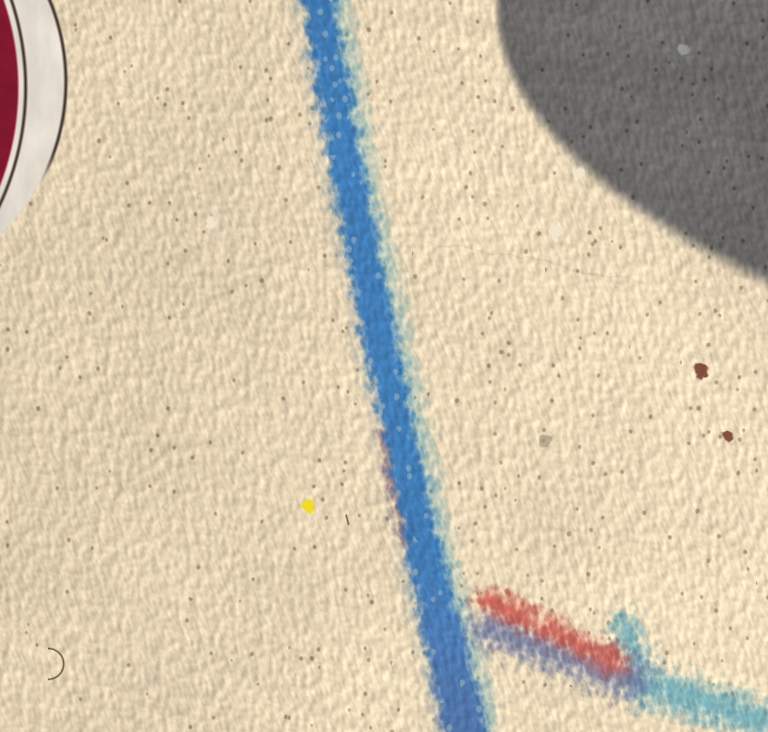
Give the GLSL for this texture, as a Shadertoy shader.

```glsl
// Sunlit rough concrete with sprayed paint, a curved shadow and a lid corner.
#define SAND vec3(0.895, 0.825, 0.705)
#define SHADE vec3(0.455, 0.485, 0.555)
#define BLUE vec3(0.23, 0.47, 0.71)
#define CYAN vec3(0.40, 0.66, 0.72)
#define RED vec3(0.80, 0.36, 0.31)
#define MAROON vec3(0.50, 0.10, 0.18)
#define DARK vec3(0.24, 0.19, 0.16)
#define GRAIN_SCALE vec2(82.0, 52.0)
#define RELIEF 0.25
#define PIT_DENSITY 0.13
#define LINE_WIDTH 0.025

vec3 col;

void lay(vec3 paint, float mask) { col = mix(col, paint, mask); }

vec2 hash2(vec2 p) {
  vec3 q = fract(p.xyx * vec3(0.1031, 0.1030, 0.0973));
  q += dot(q, q.yzx + 33.33);
  return fract((q.xx + q.yz) * q.zy);
}

// Cellular noise: distance to the nearest seed and its random value
vec2 cells(vec2 p) {
  vec2 best = vec2(9.0, 0.0);
  for (int i = 0; i < 9; i++) {
    vec2 cell = floor(p) + vec2(i % 3 - 1, i / 3 - 1);
    float d = length(cell + hash2(cell) - p);
    if (d < best.x) best = vec2(d, hash2(cell + 71.0).x);
  }
  return best;
}

float grain(vec2 p) {
  float height = 0.0, amp = 0.6;
  for (int i = 0; i < 3; i++) {
    height += amp * (cells(p).x - 0.5);
    p = mat2(1.5, 0.5, -0.5, 1.5) * p + 17.0;
    amp *= 0.62;
  }
  return height;
}

// Layered, warped sines
float waves(vec2 p) {
  float sum = 0.0, amp = 0.5;
  for (int i = 0; i < 4; i++) {
    sum += amp * sin(p.x + 1.7 * sin(p.y * 0.8)) * sin(p.y + 1.3 * sin(p.x * 0.7));
    p = mat2(1.4, 1.1, -1.1, 1.4) * p + 3.1;
    amp *= 0.65;
  }
  return sum;
}

float segment(vec2 p, vec2 a, vec2 b) {
  vec2 v = b - a;
  return length(p - a - v * clamp(dot(p - a, v) / dot(v, v), 0.0, 1.0));
}

// Full inside, fading across the edge
float cover(float d, float soft) { return 1.0 - smoothstep(-soft, soft, d); }

float blot(vec2 p, float x, float y, float rough) {
  return cover(length(p - vec2(x, y)) - 0.008 - 0.006 * rough, 0.0022);
}

void mainImage(out vec4 fragColor, in vec2 fragCoord) {
  vec2 p = fragCoord / iResolution.y;
  float down = 1.0 - p.y, edge = 0.001 + 1.0 / iResolution.y;

  // Concrete: broad tone, trowel streaks, lit grain
  vec2 g = (p + vec2(0.12 * p.y, 0.0)) * GRAIN_SCALE;
  float height = grain(g);
  float relief = height - grain(g + vec2(0.38, -0.22));
  float rough = waves(p * 90.0), cloud = waves(p * 9.0 + 2.0);
  float lit = 1.0 + RELIEF * relief;
  col = SAND * (0.975 + 0.06 * smoothstep(0.1, 0.9, p.x) + 0.035 * cloud);
  float trowel = waves(vec2(p.x * 9.0, p.y * 75.0 + 8.0 * p.x));
  col *= 1.0 + 0.045 * trowel * smoothstep(0.45, 0.6, p.x) * smoothstep(0.55, 0.85, p.y);
  float scrape = waves(vec2(p.x * 6.0, (p.y + 0.45 * p.x) * 65.0));
  col *= 1.0 + 0.035 * scrape * cover(p.y - 0.2, 0.15);
  col *= lit + 0.035 * rough;

  // Pits and pale flecks
  vec2 pit = cells(p * vec2(58.0, 49.0));
  float spot = cover(pit.x - 0.13 + 0.07 * rough, 0.09);
  lay(col * vec3(0.64, 0.60, 0.55), 0.75 * spot * step(1.0 - PIT_DENSITY * (0.5 + p.x), pit.y));
  lay(vec3(0.98, 0.93, 0.83), 0.5 * spot * step(pit.y, 0.1));
  float crack = abs(down - 0.217 - 0.19 * p.x - 0.008 * waves(p * 28.0));
  col *= 1.0 - 0.14 * cover(crack, 0.003) * cover(abs(p.x - 0.72) - 0.15, 0.03);

  // Blue line: haze, cyan right fringe, red sliver, worn core
  float side = p.x - (0.434 + 0.166 * down + 0.036 * down * down);
  float feather = 0.006 * rough + 0.014 * height;
  float width = LINE_WIDTH + 0.007 * smoothstep(0.65, 1.0, down);
  float haze = cover(abs(side - 0.003) - width - 0.007 + 1.5 * feather, 0.019);
  lay(mix(vec3(0.58, 0.65, 0.68), CYAN, smoothstep(-0.01, 0.02, side)), 0.55 * haze);
  float sliver = segment(p, vec2(0.522, 0.41), vec2(0.555, 0.26));
  lay(vec3(0.68, 0.38, 0.38), 0.65 * cover(sliver - 0.005 + feather, 0.009));
  vec3 paint = mix(BLUE, vec3(0.29, 0.44, 0.66), smoothstep(0.7, 1.0, down));
  vec2 chip = cells(p * vec2(95.0, 75.0) + 9.0);
  float wear = 0.1 + 0.22 * cover(abs(down - 0.49), 0.1) + 0.2 * cover(abs(down - 0.16), 0.06);
  float worn = step(chip.y, wear) * cover(chip.x - 0.33 + 0.12 * rough, 0.14);
  paint = mix(paint * (lit + 0.06 * cloud), vec3(0.60, 0.70, 0.76), 0.6 * worn);
  lay(paint, 0.94 * cover(abs(side) - width + 0.004 + feather, 0.009));

  // Side spray: violet-blue under red, trailing into cyan
  float violet = segment(p, vec2(0.668, 0.143), vec2(0.86, 0.072));
  float cyan = min(segment(p, vec2(0.88, 0.065), vec2(1.07, 0.008)) - 0.009,
    segment(p, vec2(0.855, 0.145), vec2(0.87, 0.10)));
  float red = segment(p, vec2(0.667, 0.181), vec2(0.84, 0.095));
  lay(CYAN * lit, 0.82 * cover(cyan - 0.012 + 2.0 * feather, 0.022));
  lay(vec3(0.43, 0.47, 0.62) * lit, 0.85 * cover(violet - 0.019 + 2.0 * feather, 0.023));
  lay(RED * lit, 0.85 * cover(red - 0.013 + 1.5 * feather, 0.016));

  // Stains, stray drop and twig
  lay(vec3(0.43, 0.22, 0.17), 0.85 * max(blot(p, 0.958, 0.494, rough), blot(p, 0.995, 0.403, rough)));
  lay(vec3(0.58, 0.54, 0.46), 0.6 * blot(p, 0.744, 0.399, rough));
  lay(vec3(0.94, 0.86, 0.15), blot(p, 0.422, 0.309, rough));
  float twig = abs(length(p - vec2(0.066, 0.093)) - 0.021) + step(p.x, 0.066);
  twig = min(twig, segment(p, vec2(0.473, 0.296), vec2(0.476, 0.284)));
  lay(DARK, 0.8 * cover(twig - 0.001, 0.0015));

  // Cast shadow and pale drops
  float reach = down / 0.612, slope = 3.52 * pow(reach, 1.155);
  float inside = (p.x - 0.679 - pow(reach, 2.155)) / sqrt(1.0 + slope * slope);
  col *= mix(vec3(1.0), SHADE * (1.0 + 0.06 * cloud), cover(-inside, 0.008 + 0.02 * down));
  lay(vec3(0.62, 0.64, 0.63), 0.8 * blot(p, 0.933, 0.934, rough));
  float pale = max(blot(p, 0.792, 0.764, rough), blot(p, 0.758, 0.683, rough));
  lay(vec3(0.95, 0.90, 0.81), max(pale, blot(p, 0.287, 0.697, rough)));

  // Lid: outline, pale rim, pinstripe, maroon face
  float rim = length(p - vec2(-0.202, 0.888)) - 0.294;
  float face = length(p - vec2(-0.344, 0.880)) - 0.369;
  lay(DARK, cover(rim, edge) * smoothstep(0.74, 0.8, p.y));
  lay(vec3(0.89, 0.86, 0.81) * (1.0 + 0.06 * waves(p * vec2(60.0, 25.0))), cover(rim + 0.004, edge));
  lay(DARK, cover(abs(face - 0.010) - 0.002, edge));
  lay(MAROON * (1.0 + 0.06 * rough), cover(face, edge));

  fragColor = vec4(clamp(col, 0.0, 1.0), 1.0);
}
```
